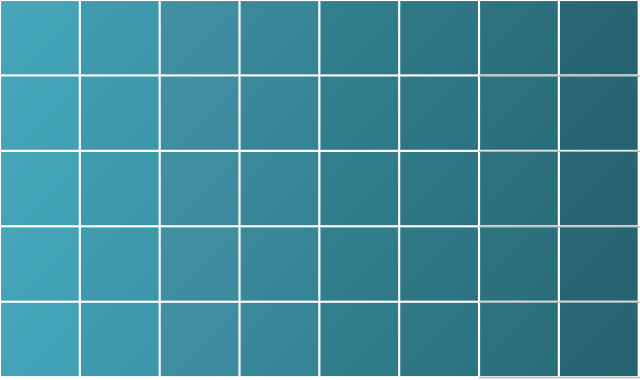
Reproduce this pattern procedurally as a Shadertoy shader.

```glsl
// A grid of teal tiles, darkening from left to right, parted by thin white gaps.
#define TILE_PITCH vec2(0.2101, 0.1985)  // tile spacing, in canvas heights
#define GRID_SIZE vec2(8.0, 5.0)
#define GAP_WIDTH 0.0056
#define SHADOW_START 6.0                 // first column with a shadow
#define SHADOW_DROP 0.0012
#define SHADOW_SIZE 0.0026
#define SHADOW_STRENGTH 0.27
#define SHEEN 0.012

// Tile colours from the left column to the right one
const vec3 COLUMN_COLORS[8] = vec3[8](
    vec3(0.270, 0.639, 0.722), vec3(0.245, 0.600, 0.678),
    vec3(0.243, 0.553, 0.627), vec3(0.220, 0.529, 0.600),
    vec3(0.192, 0.490, 0.545), vec3(0.180, 0.463, 0.518),
    vec3(0.170, 0.439, 0.490), vec3(0.157, 0.396, 0.451));

float boxDistance(vec2 p, vec2 halfSize) {
    vec2 d = abs(p) - halfSize;
    return length(max(d, 0.0)) + min(max(d.x, d.y), 0.0);
}

// Soft grey line just below each row of the rightmost columns
float rowShadow(vec2 p, float pixel) {
    float row = max(round(p.y / TILE_PITCH.y), 1.0);
    float offset = abs(p.y - row * TILE_PITCH.y - SHADOW_DROP);
    float band = 1.0 - smoothstep(0.0, SHADOW_SIZE + 0.5 * pixel, offset);
    float left = SHADOW_START * TILE_PITCH.x;
    return band * clamp((p.x - left) / pixel + 0.5, 0.0, 1.0);
}

void mainImage(out vec4 fragColor, in vec2 fragCoord) {
    // Measure from the upper left corner
    float pixel = 1.0 / iResolution.y;
    vec2 p = vec2(fragCoord.x, iResolution.y - fragCoord.y) * pixel;

    // Nearest tile and the place within it
    vec2 cell = clamp(floor(p / TILE_PITCH), vec2(0.0), GRID_SIZE - 1.0);
    vec2 local = p - (cell + 0.5) * TILE_PITCH;
    float edge = boxDistance(local, 0.5 * (TILE_PITCH - GAP_WIDTH));
    float tile = clamp(0.5 - edge / pixel, 0.0, 1.0);

    // Flat tile colour with a faint diagonal sheen
    vec3 tileColor = COLUMN_COLORS[int(cell.x)];
    tileColor -= SHEEN * (local.x + local.y) / TILE_PITCH.x;

    vec3 gapColor = vec3(1.0 - SHADOW_STRENGTH * rowShadow(p, pixel));
    fragColor = vec4(mix(gapColor, tileColor, tile), 1.0);
}
```
